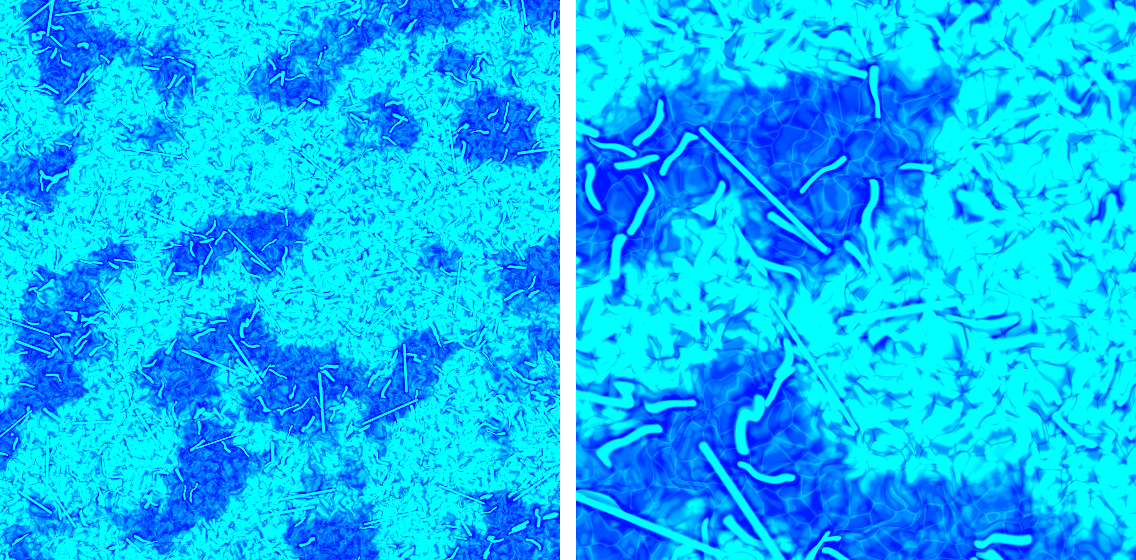
Left, the full canvas; right, a detail of the centre.
Reproduce this texture procedurally as a three.js fragment shader.

```glsl
// Cyan crust of tiny pebbles, rods and needles, broken by deep blue hollows.
// Soft cellular noise places the hollows; scattered capsules and cell borders
// build a fine relief, which becomes the green channel over full blue.
varying vec2 vUv;

const vec3 DEEP_BLUE = vec3(0.0, 0.08, 1.0);
const vec3 CYAN = vec3(0.0, 1.0, 1.0);
const float HOLLOW_SCALE = 9.0;
const float HOLLOW_LOW = 0.29;
const float HOLLOW_HIGH = 0.53;
const float WARP_SCALE = 48.0;
const float WARP_AMOUNT = 0.014;
const float PEBBLE_SCALE = 72.0;
const float GRIT_SCALE = 135.0;
const float VEIN_SCALE = 85.0;
const float ROD_SCALE = 38.0;
const float NEEDLE_SCALE = 15.0;
const float HOLLOW_BASE = 0.04;
const float CRUST_BASE = 0.58;
const float SHADOW = 0.38;

vec2 hash2(vec2 p) {
  vec3 q = fract(p.xyx * vec3(0.1031, 0.1030, 0.0973));
  q += dot(q, q.yzx + 33.33);
  return fract((q.xx + q.yz) * q.zy);
}

// Random cell values blended by distance: smooth cellular noise in 0..1
vec2 softCells(vec2 p) {
  vec2 cell = floor(p);
  vec2 sum = vec2(0.0);
  float total = 0.0;
  for (int y = -1; y <= 1; y++) {
    for (int x = -1; x <= 1; x++) {
      vec2 id = cell + vec2(float(x), float(y));
      vec2 away = p - id - hash2(id);
      float weight = exp(-6.0 * dot(away, away));
      sum += weight * hash2(id + 71.0);
      total += weight;
    }
  }
  return sum / total;
}

// Gap between the two nearest cell points: zero on cell borders
float borderGap(vec2 p) {
  vec2 cell = floor(p);
  float nearest = 8.0;
  float second = 8.0;
  for (int y = -1; y <= 1; y++) {
    for (int x = -1; x <= 1; x++) {
      vec2 id = cell + vec2(float(x), float(y));
      float d = length(p - id - hash2(id + 19.0));
      second = min(second, max(nearest, d));
      nearest = min(nearest, d);
    }
  }
  return second - nearest;
}

// Scattered capsules: 1 on the axis, 0 on the rim, negative outside
float capsules(vec2 p, float halfLength, float radius, float density) {
  vec2 cell = floor(p);
  float field = -2.0;
  for (int y = -1; y <= 1; y++) {
    for (int x = -1; x <= 1; x++) {
      vec2 id = cell + vec2(float(x), float(y));
      vec2 size = 0.55 + 0.45 * hash2(id + 37.0);
      vec2 pick = hash2(id + 113.0);
      // Layered sines gather capsules in clumps and align them locally
      float clump = sin(0.7 * id.x + 2.0 * sin(0.45 * id.y)) * sin(0.6 * id.y + 1.3);
      float angle = 3.0 * sin(0.31 * id.x + 1.7 * sin(0.23 * id.y)) + 3.6 * (pick.x - 0.5);
      vec2 axis = vec2(cos(angle), sin(angle));
      vec2 away = p - id - hash2(id);
      float reach = halfLength * size.x;
      float along = clamp(dot(away, axis), -reach, reach);
      float rim = 1.0 - length(away - axis * along) / (radius * size.y);
      if (pick.y < density * (1.0 + 0.7 * clump)) field = max(field, rim);
    }
  }
  return field;
}

// Lays lit capsules with a dark rim over the surface height
float layOver(float height, float field) {
  float body = smoothstep(0.0, 0.55, field);
  float rimShadow = smoothstep(-1.1, 0.0, field);
  return mix(height - SHADOW * rimShadow, 1.04, body);
}

void main() {
  vec2 uv = vUv + WARP_AMOUNT * (softCells(vUv * WARP_SCALE) - 0.5);

  // Broad hollows with ragged borders
  float ground = 0.60 * softCells(uv * HOLLOW_SCALE + 3.7).x
               + 0.27 * softCells(uv * HOLLOW_SCALE * 2.1 + 41.0).x
               + 0.13 * softCells(uv * HOLLOW_SCALE * 4.6 + 87.0).x;
  float crust = smoothstep(HOLLOW_LOW, HOLLOW_HIGH, ground);

  // Fine relief of pebbles, grit and cell borders
  float pebbles = smoothstep(-0.3, 0.6, capsules(uv * PEBBLE_SCALE, 0.42, 0.46, 2.0));
  float grit = smoothstep(-0.3, 0.6, capsules(uv * GRIT_SCALE + 9.0, 0.35, 0.48, 2.0));
  float relief = mix(grit, pebbles, 0.55);
  float veins = 1.0 - smoothstep(0.0, 0.16, borderGap(uv * VEIN_SCALE));
  float height = mix(HOLLOW_BASE, CRUST_BASE, crust)
               + relief * mix(0.45, 1.0, crust)
               + veins * mix(0.22, -0.30, crust);

  // Rods and sparse long needles on top
  height = layOver(height, capsules(uv * ROD_SCALE + 5.0, 0.62, 0.17, 0.34));
  height = layOver(height, capsules(vUv * NEEDLE_SCALE + 23.0, 0.80, 0.055, 0.16));

  gl_FragColor = vec4(mix(DEEP_BLUE, CYAN, clamp(height, 0.0, 1.0)), 1.0);
}
```
